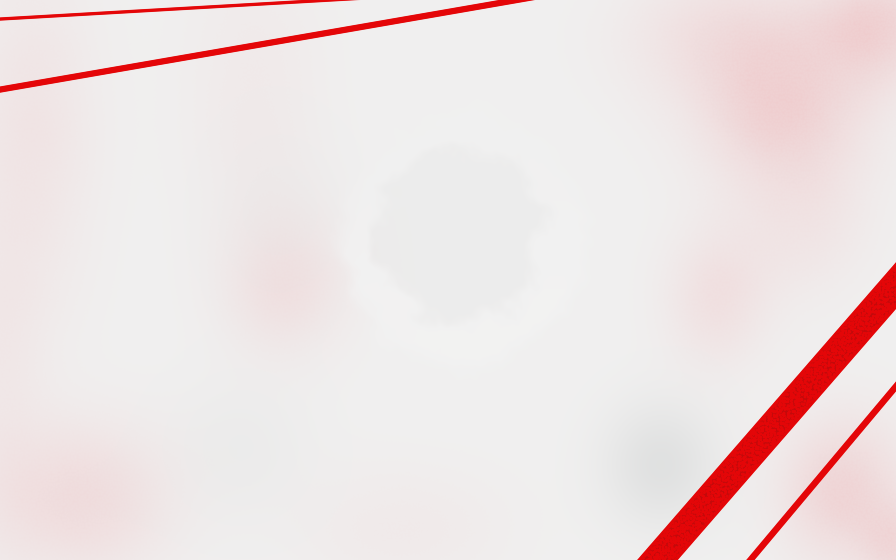
Give the GLSL for this background, as a Shadertoy shader.

```glsl
const vec3 PAPER = vec3(0.941, 0.939, 0.938);
const vec3 WHITE = vec3(0.948);
const vec3 GREY = vec3(0.79, 0.80, 0.80);
const vec3 BLUSH = vec3(0.935, 0.70, 0.71);
const vec3 RED = vec3(0.895, 0.025, 0.03);
const vec3 DARK_RED = vec3(0.77, 0.035, 0.04);

vec2 hash2(vec2 cell) {
    vec2 q = vec2(dot(cell, vec2(127.1, 311.7)), dot(cell, vec2(269.5, 183.3)));
    return fract(sin(q) * 43758.5);
}

// Distance to the nearest scattered cell point
float cellular(vec2 p) {
    vec2 cell = floor(p), local = fract(p);
    float nearest = 2.0;
    for (int y = -1; y <= 1; y++)
        for (int x = -1; x <= 1; x++) {
            vec2 offset = vec2(x, y);
            nearest = min(nearest, length(offset + hash2(cell + offset) - local));
        }
    return nearest;
}

// Layered sines, roughly -1 to 1
float waves(vec2 p) {
    float sum = 0.0, amplitude = 0.5;
    for (int i = 0; i < 4; i++) {
        sum += amplitude * sin(p.x + 1.7 * sin(p.y)) * cos(p.y - 0.6 * p.x);
        p = mat2(1.5, 1.1, -1.1, 1.5) * p + 2.3;
        amplitude *= 0.55;
    }
    return sum;
}

float glow(vec2 p, vec2 centre, vec2 radius) {
    vec2 d = (p - centre) / radius;
    return exp(-dot(d, d));
}

// Signed distance across an endless line through a and b
float lineSide(vec2 p, vec2 a, vec2 b) {
    vec2 along = normalize(b - a);
    return dot(p - a, vec2(-along.y, along.x));
}

float stripe(float side, float halfWidth, float pixel) {
    return 1.0 - smoothstep(-0.6 * pixel, 0.6 * pixel, abs(side) - halfWidth);
}

float blushAmount(vec2 p) {
    // Upper right cloud
    float sum = 0.40 * glow(p, vec2(1.40, 0.79), vec2(0.15, 0.13));
    sum += 0.30 * glow(p, vec2(1.32, 0.93), vec2(0.18, 0.12));
    sum += 0.45 * glow(p, vec2(1.57, 0.95), vec2(0.11, 0.10));
    sum += 0.16 * glow(p, vec2(1.43, 0.60), vec2(0.12, 0.13));
    sum += 0.24 * glow(p, vec2(1.28, 0.47), vec2(0.09, 0.12));
    // Lower right corner
    sum += 0.42 * glow(p, vec2(1.51, 0.12), vec2(0.11, 0.13));
    sum += 0.30 * glow(p, vec2(1.60, 0.02), vec2(0.06, 0.08));
    // Left side and lower edge
    sum += 0.24 * glow(p, vec2(0.51, 0.49), vec2(0.11, 0.12));
    sum += 0.32 * glow(p, vec2(0.15, 0.11), vec2(0.15, 0.13));
    sum += 0.17 * glow(p, vec2(0.06, 0.77), vec2(0.11, 0.32));
    sum += 0.12 * glow(p, vec2(0.00, 0.30), vec2(0.08, 0.35));
    sum += 0.10 * glow(p, vec2(0.45, 0.85), vec2(0.12, 0.25));
    sum += 0.10 * glow(p, vec2(0.72, 0.06), vec2(0.18, 0.11));
    return sum;
}

float greyAmount(vec2 p) {
    float sum = 0.42 * glow(p, vec2(1.18, 0.17), vec2(0.10, 0.11));
    sum += 0.12 * glow(p, vec2(0.43, 0.20), vec2(0.13, 0.13));
    sum += 0.09 * glow(p, vec2(0.50, 0.62), vec2(0.12, 0.15));
    return sum;
}

// Pale ring with a ragged, slightly darker centre
vec3 faintRing(vec3 colour, vec2 p, vec2 centre) {
    float ragged = 0.035 * waves(p * 22.0);
    float r = length(p - centre) + ragged;
    float ring = smoothstep(0.24, 0.19, r) * smoothstep(0.13, 0.16, r);
    float lower = smoothstep(0.16, -0.10, p.y - centre.y);
    colour = mix(colour, WHITE, ring * (0.3 + 0.6 * lower));
    float core = smoothstep(0.165, 0.13, length(p - centre - vec2(0.0, 0.015)) + ragged);
    return mix(colour, GREY, 0.10 * core);
}

void mainImage(out vec4 fragColor, in vec2 fragCoord) {
    float pixel = 1.0 / iResolution.y;
    vec2 p = fragCoord * pixel;
    p.x *= 1.6 * iResolution.y / iResolution.x;

    // Soft stains on paper
    float grain = cellular(p * 230.0) - 0.45;
    vec3 colour = mix(PAPER, GREY, greyAmount(p));
    float blush = blushAmount(p) * (1.0 + 0.12 * waves(p * 9.0) + 0.15 * grain);
    colour = mix(colour, BLUSH, clamp(blush, 0.0, 1.0));
    colour = faintRing(colour, p, vec2(0.82, 0.57));

    // Fine red lines
    float fine = stripe(lineSide(p, vec2(0.0, 0.966), vec2(0.608, 1.001)), 0.0030, pixel);
    fine = max(fine, stripe(lineSide(p, vec2(0.0, 0.840), vec2(0.923, 1.0)), 0.0056, pixel));
    fine = max(fine, stripe(lineSide(p, vec2(1.340, 0.0), vec2(1.6, 0.310)), 0.0058, pixel));
    colour = mix(colour, RED, fine);

    // Broad band, speckled along its middle
    float side = lineSide(p, vec2(1.174, 0.0), vec2(1.6, 0.490));
    float speckle = smoothstep(0.05, 0.45, grain + 0.1) * smoothstep(0.028, 0.016, abs(side));
    colour = mix(colour, mix(RED, DARK_RED, speckle), stripe(side, 0.0275, pixel));

    fragColor = vec4(colour, 1.0);
}
```
